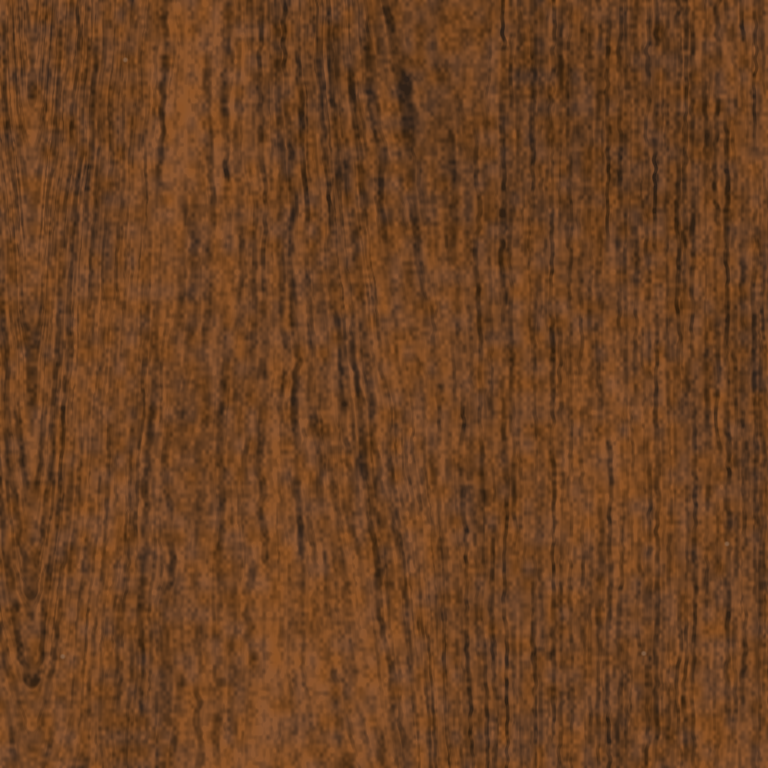
Reproduce this texture procedurally as a three.js fragment shader.

```glsl
// Draws brown stained oak with upright grain, dark broken pores and a few arched rings.
#define PALE_WOOD vec3(0.518, 0.314, 0.160)
#define DARK_PORE vec3(0.195, 0.126, 0.068)
#define DUSTY_TINT vec3(-0.020, 0.012, 0.060)
#define SPECK_COLOR vec3(0.56, 0.43, 0.33)
#define COARSE_LINES 46.0
#define FINE_LINES 80.0
#define HAIR_LINES 128.0
#define STREAKS 190.0
#define MOTTLE 0.46
#define ARCH_PULL 0.17
#define SEAM_LEAN 0.12

varying vec2 vUv;

float hash(vec2 p) {
  vec3 q = fract(vec3(p.xyx) * 0.1031);
  q += dot(q, q.yzx + 33.33);
  return fract((q.x + q.y) * q.z);
}

float noise(vec2 p) {
  vec2 cell = floor(p);
  vec2 f = fract(p);
  f = f * f * (3.0 - 2.0 * f);
  float low = mix(hash(cell), hash(cell + vec2(1.0, 0.0)), f.x);
  float high = mix(hash(cell + vec2(0.0, 1.0)), hash(cell + 1.0), f.x);
  return mix(low, high, f.y);
}

// Bends the across-grain coordinate: arches at the left, a leaning seam mid-board.
float grainCoordinate(vec2 p) {
  float fromArch = length(vec2(p.x - 0.042, 0.008));
  float arch = ARCH_PULL * p.y * exp(-fromArch * 9.0);
  float seam = (p.x - 0.49) / 0.1;
  float lean = SEAM_LEAN * (p.y - 0.45) * exp(-seam * seam);
  float calm = 1.0 - 0.8 * smoothstep(0.55, 0.75, p.x);
  float sway = (noise(p * vec2(7.0, 3.0) + 4.0) - 0.5) * 0.024;
  float ripple = (noise(p * vec2(22.0, 15.0) + 9.0) - 0.5) * 0.008;
  float leftBoard = 1.0 - smoothstep(0.06, 0.14, p.x);
  float across = mix(p.x, fromArch + 0.042, leftBoard);
  return across - arch + lean + (sway + ripple) * calm;
}

// Jittered dark lines, each with its own width, strength, jags and breaks.
float poreLines(float across, float along, float count, float seed) {
  float x = across * count;
  float base = floor(x);
  float ink = 0.0;
  for (int i = -1; i <= 1; i++) {
    float id = base + float(i);
    float row = id + seed;
    float shift = 0.5 * (hash(vec2(row, seed)) - 0.5);
    float wobble = 0.32 * (noise(vec2(row, along * 15.0)) - 0.5);
    float jag = 0.28 * (noise(vec2(row + 19.0, along * 70.0)) - 0.5);
    float away = abs(x - id - 0.5 - shift - wobble - jag);
    float width = mix(0.26, 0.52, noise(vec2(row + 31.0, along * 12.0)));
    float strength = mix(0.35, 1.0, hash(vec2(row, seed + 7.0)));
    float longBreak = smoothstep(0.1, 0.6, noise(vec2(row + 57.0, along * 6.0)));
    float shortBreak = mix(0.35, 1.15, noise(vec2(row + 83.0, along * 62.0)));
    float line = 1.0 - smoothstep(0.08, width, away);
    ink = max(ink, line * strength * longBreak * shortBreak);
  }
  return min(ink, 1.0);
}

// Rare tiny pale dots, one candidate per grid cell.
float specks(vec2 p) {
  vec2 grid = p * 9.0;
  vec2 cell = floor(grid);
  vec2 spot = cell + 0.2 + 0.6 * vec2(hash(cell + 11.0), hash(cell + 23.0));
  float present = step(0.93, hash(cell + 41.0));
  return present * (1.0 - smoothstep(0.01, 0.042, length(grid - spot)));
}

void main() {
  vec2 p = vUv;
  float across = grainCoordinate(p);

  // Pore layers: bold on the left and middle, fine and even on the right.
  float rightSide = smoothstep(0.5, 0.66, p.x);
  float plainBand = smoothstep(0.18, 0.24, p.x) * (1.0 - smoothstep(0.33, 0.4, p.x));
  float coarse = poreLines(across, p.y, COARSE_LINES, 120.0);
  float fine = poreLines(across, p.y * 1.3, FINE_LINES, 310.0);
  float hair = poreLines(across, p.y * 1.6, HAIR_LINES, 530.0);
  coarse *= mix(0.92, 0.25, rightSide);
  fine *= mix(0.5, 0.85, rightSide) * (1.0 - 0.5 * plainBand);
  hair *= 0.4 * (1.0 - 0.4 * plainBand);
  float ink = 1.0 - (1.0 - coarse) * (1.0 - fine) * (1.0 - hair);

  // Soft streaks, broad shade and small mottling.
  float streak = noise(vec2(across * STREAKS, p.y * 22.0)) - 0.5;
  float shade = noise(vec2(across * 11.0, p.y * 2.5) + 60.0) - 0.5;
  float mottle = noise(p * vec2(215.0, 175.0)) - 0.5;
  mottle += 0.5 * (noise(p * vec2(120.0, 80.0) + 15.0) - 0.5);
  float darkness = 0.13 + 0.78 * ink + 0.3 * streak + 0.26 * shade;
  darkness += MOTTLE * mottle + 0.05 * rightSide - 0.03 * plainBand;

  vec3 color = mix(PALE_WOOD, DARK_PORE, clamp(darkness, -0.1, 1.0));
  float dust = noise(p * vec2(64.0, 50.0) + 70.0) - 0.42;
  color += DUSTY_TINT * dust;
  color = mix(color, SPECK_COLOR, 0.65 * specks(p));
  gl_FragColor = vec4(color, 1.0);
}
```
